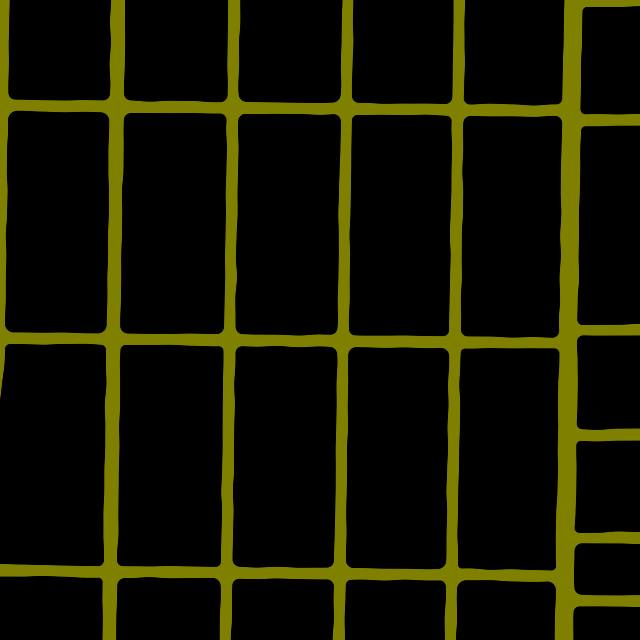
A three.js fragment shader for this pattern:

```glsl
varying vec2 vUv;

const vec3 TILE_COLOR = vec3(0.0);
const vec3 GROUT_COLOR = vec3(0.502, 0.502, 0.0);

// Upright joints
const int JOINTS = 6;
const float FIRST_X = 0.0059;
const float COLUMN_PITCH = 0.1779;
const float LEAN = 0.0137;
const float BULGE = 0.0052;
const float BULGE_CENTER = 2.4;
const float LEFT_RETREAT = 0.009;

// Level joints of the wide field
const float TOP_Y = 0.8353;
const float ROW_PITCH = 0.3633;
const float ROW_SLOPE = 0.0096;

// Level joints of the right-hand strip
const vec3 STRIP_UPPER = vec3(0.9987, 0.8125, 0.4840);
const vec3 STRIP_LOWER = vec3(0.3203, 0.1595, 0.0612);

// Half widths, corners and wear
const float JOINT_HALF = 0.009;
const float SECOND_EXTRA = 0.002;
const float LAST_EXTRA = 0.0055;
const float MIN_RADIUS = 0.007;
const float MAX_RADIUS = 0.014;
const float WEAR = 0.0024;
const float WEAR_SCALE = 30.0;
const float EDGE_SOFTNESS = 0.0008;

float hash(vec2 p) {
  vec3 q = fract(p.xyx * 0.1031);
  q += dot(q, q.yzx + 33.33);
  return fract((q.x + q.y) * q.z);
}

float noise(vec2 p) {
  vec2 cell = floor(p);
  vec2 f = fract(p);
  f = f * f * (3.0 - 2.0 * f);
  float low = mix(hash(cell), hash(cell + vec2(1.0, 0.0)), f.x);
  float high = mix(hash(cell + vec2(0.0, 1.0)), hash(cell + 1.0), f.x);
  return mix(low, high, f.y);
}

float jointX(float i, float y) {
  float offset = i - BULGE_CENTER;
  float x = FIRST_X + COLUMN_PITCH * i + BULGE * exp(-offset * offset);
  float retreat = i < 0.5 ? LEFT_RETREAT * smoothstep(0.46, 0.31, y) : 0.0;
  return x - LEAN * (1.0 - y) - retreat;
}

float jointHalf(float i) {
  float second = 1.0 - step(0.5, abs(i - 1.0));
  float last = step(float(JOINTS) - 1.5, i);
  return JOINT_HALF + SECOND_EXTRA * second + LAST_EXTRA * last;
}

float minPart(vec3 v) {
  return min(v.x, min(v.y, v.z));
}

// Negative inside a tile with rounded corners
float tileDistance(vec2 gap, float radius) {
  vec2 q = radius - gap;
  return length(max(q, 0.0)) + min(max(q.x, q.y), 0.0) - radius;
}

void main() {
  vec2 gap = vec2(1.0);
  vec2 tile = vec2(0.0);

  // Nearest upright joint and column number
  for (int n = 0; n < JOINTS; n++) {
    float i = float(n);
    float x = jointX(i, vUv.y);
    gap.x = min(gap.x, abs(vUv.x - x) - jointHalf(i));
    tile.x += step(x, vUv.x);
  }

  // Nearest level joint and row number
  if (tile.x < float(JOINTS)) {
    float row = (TOP_Y - vUv.y - ROW_SLOPE * vUv.x) / ROW_PITCH;
    gap.y = abs(row - floor(row + 0.5)) * ROW_PITCH - JOINT_HALF;
    tile.y = floor(row) + 1.0;
  } else {
    vec3 upper = vUv.y - STRIP_UPPER;
    vec3 lower = vUv.y - STRIP_LOWER;
    gap.y = minPart(min(abs(upper), abs(lower))) - JOINT_HALF;
    tile.y = dot(step(upper, vec3(0.0)) + step(lower, vec3(0.0)), vec3(1.0));
  }

  // Each tile gets its own corners and uneven rim
  float radius = mix(MIN_RADIUS, MAX_RADIUS, hash(tile + 7.0));
  float wear = noise(vUv * WEAR_SCALE + tile * 17.0) - 0.5;
  float edge = tileDistance(gap, radius) + WEAR * wear;

  float grout = smoothstep(-EDGE_SOFTNESS, EDGE_SOFTNESS, edge);
  gl_FragColor = vec4(mix(TILE_COLOR, GROUT_COLOR, grout), 1.0);
}
```
